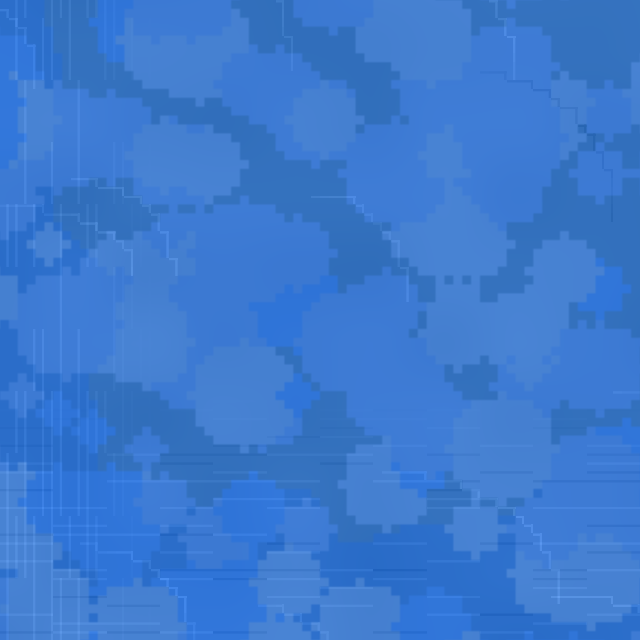
A Shadertoy shader for this pattern:

```glsl
// Blocky blue camouflage: pairs of stepped discs lie over a darker ground,
// with a more vivid band along the left and bottom edges. Thin stepped arcs
// and broken hatching follow the block edges.

#define BLOCKS 72.0        // blocks across the canvas
#define CLUSTER 10.0       // blocks between disc pairs
#define ARC_TILE 24.0      // blocks between arcs
#define EDGE_SOFT 0.16     // blur of block edges, in blocks
#define LINE_WIDTH 0.13    // half width of thin lines, in blocks
#define LINE_GAIN 0.075    // brightness of arcs
#define HATCH_GAIN 0.045   // brightness of hatching
#define SHADE_GAIN 0.025   // slow brightness drift

const vec3 DARK       = vec3(0.20, 0.44, 0.74);
const vec3 VIVID_DARK = vec3(0.17, 0.43, 0.79);
const vec3 LIGHT      = vec3(0.275, 0.505, 0.82);
const vec3 MID        = vec3(0.24, 0.48, 0.83);
const vec3 VIVID      = vec3(0.19, 0.46, 0.85);

float hash(vec2 p) {
    return fract(sin(dot(p, vec2(127.1, 311.7))) * 43758.5453);
}

float noise(vec2 p) {
    vec2 i = floor(p), f = fract(p);
    f = f * f * (3.0 - 2.0 * f);
    return mix(mix(hash(i), hash(i + vec2(1, 0)), f.x),
               mix(hash(i + vec2(0, 1)), hash(i + vec2(1, 1)), f.x), f.y);
}

// Below 1 inside the wavy vivid band at the left and bottom
float bandDistance(vec2 block) {
    vec2 uv = block / BLOCKS;
    float band = min(uv.x / (0.20 - 0.13 * uv.y), uv.y / 0.23);
    return band + 0.8 * (noise(uv * 9.0 + 4.0) - 0.5);
}

// Ground or topmost disc colour of one block
vec3 blockColour(vec2 block) {
    vec3 colour = bandDistance(block) < 1.0 ? VIVID_DARK : DARK;
    vec2 home = floor(block / CLUSTER);
    float top = -1.0;
    for (int y = -1; y <= 1; y++)
    for (int x = -1; x <= 1; x++) {
        vec2 id = home + vec2(x, y);
        vec2 middle = floor((id + vec2(hash(id + 3.1), hash(id + 7.7))) * CLUSTER);
        // The pair mostly slopes down to the right
        vec2 offset = floor(vec2(2.0 + 2.0 * hash(id + 1.3),
                                 1.5 - 4.0 * hash(id + 5.9)) + 0.5);
        for (float side = -1.0; side <= 1.0; side += 2.0) {
            vec2 key = id + side * 0.37;
            vec2 centre = middle + side * offset;
            float radius = floor(2.0 + 5.0 * hash(key + 11.3));
            float rank = hash(key + 17.9);
            if (length(block - centre) <= radius + 0.01 && rank > top) {
                top = rank;
                float limit = bandDistance(centre) < 1.0 ? 0.62 : 1.0;
                float tone = hash(key + 23.5);
                colour = tone < 0.46 * limit ? LIGHT
                       : tone < 0.88 * limit ? MID : VIVID;
            }
        }
    }
    return colour;
}

// Thin strokes just inside the right (x) and upper (y) block sides
vec2 sideStrokes(vec2 f, float pixel) {
    return 1.0 - smoothstep(LINE_WIDTH - 0.5 * pixel, LINE_WIDTH + 0.5 * pixel,
                            abs(f - 0.85));
}

// Stepped quarter ellipses falling to the right
float arcs(vec2 block, vec2 stroke) {
    float sum = 0.0;
    vec2 home = floor(block / ARC_TILE);
    for (int y = -1; y <= 0; y++)
    for (int x = -1; x <= 0; x++) {
        vec2 id = home + vec2(x, y);
        if (hash(id + 31.7) > 0.75) continue;
        vec2 centre = floor((id + vec2(hash(id + 37.1), hash(id + 41.3))) * ARC_TILE);
        vec2 radii = vec2(10.0, 7.0) + 10.0 * vec2(hash(id + 43.9), hash(id + 47.3));
        vec2 d = block - centre;
        if (min(d.x, d.y) < 0.0 || length(d / radii) > 1.0) continue;
        float right = step(1.0, length((d + vec2(1, 0)) / radii));
        float upper = step(1.0, length((d + vec2(0, 1)) / radii));
        float ink = hash(id + 53.1) < 0.75 ? 1.0 : -0.7;
        sum += ink * max(right * stroke.x, upper * stroke.y)
             * (0.3 + 0.7 * noise(block * 0.3));
    }
    return sum;
}

// Broken vertical lines at the left, horizontal ones at the bottom
float hatching(vec2 block, vec2 stroke) {
    vec2 uv = block / BLOCKS;
    float column = hash(vec2(block.x, floor(block.y / 7.0) + 61.0));
    float row = hash(vec2(floor(block.x / 6.0) + 67.0, block.y));
    vec2 reach = 1.0 - smoothstep(vec2(0.08, 0.22), vec2(0.24, 0.38), uv);
    float vertical = step(0.55, column) * stroke.x * reach.x;
    float horizontal = step(0.65, row) * stroke.y * reach.y * (row > 0.87 ? -0.8 : 0.8);
    return vertical + horizontal;
}

void mainImage(out vec4 fragColor, in vec2 fragCoord) {
    float pixel = BLOCKS / iResolution.y;
    vec2 q = fragCoord * pixel;

    // Blend the four nearest blocks over a narrow ramp
    vec2 i = floor(q - 0.5);
    float soft = min(0.5, max(EDGE_SOFT, 0.7 * pixel));
    vec2 f = smoothstep(0.5 - soft, 0.5 + soft, fract(q - 0.5));
    vec3 colour = mix(mix(blockColour(i), blockColour(i + vec2(1, 0)), f.x),
                      mix(blockColour(i + vec2(0, 1)), blockColour(i + vec2(1, 1)), f.x), f.y);

    // Slow drift and thin lines
    vec2 stroke = sideStrokes(fract(q), pixel);
    colour += SHADE_GAIN * (noise(q * 0.12 + 9.0) - 0.5);
    colour += LINE_GAIN * arcs(floor(q), stroke) + HATCH_GAIN * hatching(floor(q), stroke);
    fragColor = vec4(clamp(colour, 0.0, 1.0), 1.0);
}
```
